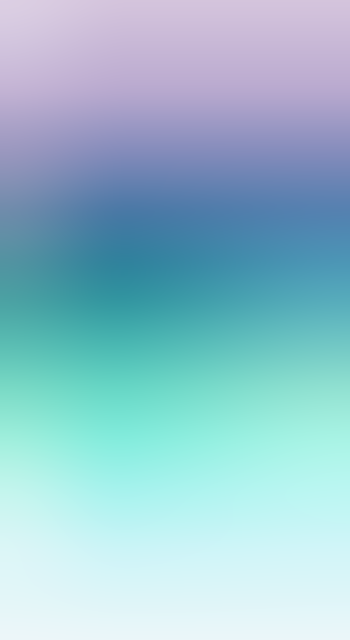
A WebGL 1 fragment shader for this background:

```glsl
precision highp float;
// A soft, blurred backdrop: lilac at the top sinks through slate blue and teal
// into mint and near-white. A vertical colour ramp gives the base, then wide
// glows lighten the left and right edges around its darker core.

uniform vec2 u_resolution;

// Moves from one ramp colour to the next as depth crosses a span.
vec3 rampTo(vec3 base, vec3 next, float start, float end, float depth) {
  return mix(base, next, clamp((depth - start) / (end - start), 0.0, 1.0));
}

// Bell curve around a centre.
float bell(float value, float centre, float width) {
  float d = (value - centre) / width;
  return exp(-d * d);
}

// Vertical ramp; depth is 0 at the top and 1 at the bottom.
vec3 verticalRamp(float depth) {
  vec3 paleLilac = vec3(0.835, 0.772, 0.866);
  vec3 lilac = vec3(0.729, 0.665, 0.812);
  vec3 periwinkle = vec3(0.510, 0.541, 0.729);
  vec3 slateBlue = vec3(0.278, 0.463, 0.643);
  vec3 deepTeal = vec3(0.173, 0.500, 0.605);
  vec3 teal = vec3(0.184, 0.580, 0.620);
  vec3 seaGreen = vec3(0.275, 0.710, 0.690);
  vec3 jade = vec3(0.392, 0.839, 0.769);
  vec3 mint = vec3(0.502, 0.925, 0.863);
  vec3 paleAqua = vec3(0.643, 0.949, 0.930);
  vec3 ice = vec3(0.800, 0.957, 0.970);
  vec3 nearWhite = vec3(0.925, 0.965, 0.976);

  vec3 color = rampTo(paleLilac, lilac, 0.00, 0.14, depth);
  color = rampTo(color, periwinkle, 0.14, 0.24, depth);
  color = rampTo(color, slateBlue, 0.24, 0.33, depth);
  color = rampTo(color, deepTeal, 0.33, 0.41, depth);
  color = rampTo(color, teal, 0.41, 0.47, depth);
  color = rampTo(color, seaGreen, 0.47, 0.535, depth);
  color = rampTo(color, jade, 0.535, 0.605, depth);
  color = rampTo(color, mint, 0.605, 0.685, depth);
  color = rampTo(color, paleAqua, 0.685, 0.765, depth);
  color = rampTo(color, ice, 0.765, 0.86, depth);
  return rampTo(color, nearWhite, 0.86, 1.00, depth);
}

// Averages nearby ramp values so that no stop shows as a crease.
vec3 softRamp(float depth, float radius) {
  vec3 sum = vec3(0.0);
  float total = 0.0;
  for (int i = -3; i <= 3; i++) {
    float offset = float(i) / 3.0;
    float weight = bell(offset, 0.0, 0.7);
    sum += weight * verticalRamp(depth + offset * radius);
    total += weight;
  }
  return sum / total;
}

// Warm haze on the left, strongest beside the dark band and the mint.
vec3 leftGlow(float x, float depth) {
  float reach = 1.0 - smoothstep(0.0, 0.38, x);
  vec3 upper = vec3(0.155, 0.080, 0.025) * bell(depth, 0.36, 0.16);
  vec3 lower = vec3(0.125, 0.012, 0.000) * bell(depth, 0.73, 0.16);
  vec3 crown = vec3(0.035, 0.050, 0.030) * bell(depth, 0.05, 0.12);
  return reach * (upper + lower + crown);
}

// Cool light on the right, from the blue band down to the pale mint.
vec3 rightGlow(float x, float depth) {
  float reach = smoothstep(0.25, 1.0, x);
  vec3 blueLight = vec3(0.105, 0.085, 0.105) * bell(depth, 0.44, 0.12);
  vec3 mintLight = vec3(0.165, 0.032, 0.035) * bell(depth, 0.64, 0.16);
  return reach * (blueLight + mintLight);
}

void main() {
  vec2 uv = gl_FragCoord.xy / u_resolution;
  float depth = 1.0 - uv.y;
  vec3 color = softRamp(depth, 0.03);
  color += leftGlow(uv.x, depth) + rightGlow(uv.x, depth);
  gl_FragColor = vec4(clamp(color, 0.0, 1.0), 1.0);
}
```
